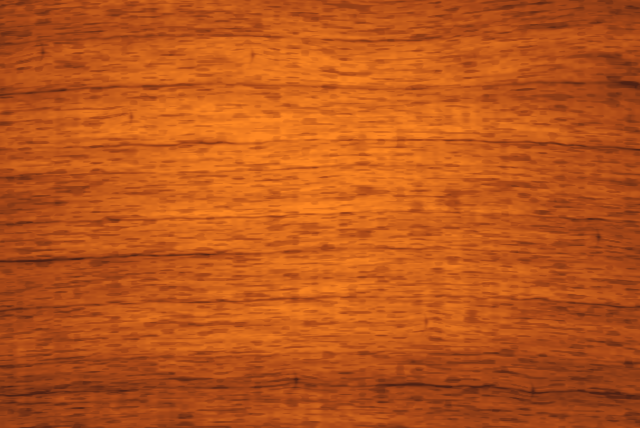
This texture is drawn by a Shadertoy shader. Its source:

```glsl
// Varnished reddish-orange wood board with horizontal grain, dark veins and fine pores.

const vec3 DARK_GRAIN = vec3(0.43, 0.18, 0.08);
const vec3 RED_BROWN = vec3(0.67, 0.285, 0.093);
const vec3 AMBER = vec3(0.93, 0.48, 0.13);
const int VEIN_COUNT = 10;
const int KNOT_COUNT = 7;

float hash(vec2 p) {
    vec3 q = fract(vec3(p.xyx) * 0.1031);
    q += dot(q, q.yzx + 33.33);
    return fract((q.x + q.y) * q.z);
}

float noise(vec2 p) {
    vec2 cell = floor(p);
    vec2 f = fract(p);
    f = f * f * f * (f * (f * 6.0 - 15.0) + 10.0);
    float low = mix(hash(cell), hash(cell + vec2(1.0, 0.0)), f.x);
    float high = mix(hash(cell + vec2(0.0, 1.0)), hash(cell + 1.0), f.x);
    return mix(low, high, f.y);
}

// Noise centred on zero, stretched by a frequency per axis
float streak(vec2 p, vec2 frequency, float seed) {
    return noise(p * frequency + seed * 17.3) - 0.5;
}

// Warm light pooled above the middle, falling off to the edges
float boardLight(vec2 p, vec2 centre) {
    float d = length((p - centre) / vec2(0.95, 0.75));
    return 0.89 - 0.32 * smoothstep(0.1, 1.1, d);
}

// Height measured along the bent grain
float grainHeight(vec2 p, float aspect) {
    float across = p.x / aspect * 2.0 - 1.0;
    float arch = 0.018 * (1.0 - across * across);
    float rise = 0.055 * smoothstep(0.1, 1.0, across) * smoothstep(0.68, 0.9, p.y);
    float wander = 0.03 * streak(p, vec2(1.7, 3.0), 1.0);
    float ripple = 0.004 * streak(p, vec2(9.0, 14.0), 2.0);
    return p.y - arch - rise + wander + ripple;
}

// Thin dark line with a soft shadow that fades downward
float vein(vec2 g, float height, float strength, float seed) {
    float d = g.y - height + 0.004 * streak(g, vec2(35.0, 2.0), seed);
    float core = exp(-d * d / 0.000009);
    float shadow = d < 0.0 ? exp(d / 0.028) : exp(-d / 0.005);
    float fade = 0.65 + 0.9 * streak(g, vec2(3.0, 1.0), seed + 3.0);
    float broken = 0.85 + 0.7 * streak(g, vec2(45.0, 200.0), seed);
    return strength * fade * (core * broken + 0.32 * shadow);
}

float veins(vec2 g) {
    float sum = 0.0;
    for (int i = 0; i < VEIN_COUNT; i++) {
        float n = float(i);
        float height = (n + 0.75 + 0.6 * (hash(vec2(n, 4.0)) - 0.5)) / float(VEIN_COUNT);
        float strength = mix(0.12, 0.34, hash(vec2(n, 9.0)));
        sum += vein(g, height, strength, n);
    }
    return sum;
}

// Small knots: x is the bend of the grain, y the darkening
vec2 knots(vec2 p, float aspect) {
    vec2 sum = vec2(0.0);
    for (int i = 0; i < KNOT_COUNT; i++) {
        float n = float(i);
        vec2 centre = vec2((n + hash(vec2(n, 21.0))) / float(KNOT_COUNT) * aspect,
                           hash(vec2(n, 32.0)));
        vec2 q = p - centre;
        sum.x += 0.008 * exp(-dot(q * q, vec2(500.0, 900.0))) * sign(hash(vec2(n, 5.0)) - 0.5);
        q.x += 12.0 * q.y * q.y;
        float heart = exp(-dot(q * q, vec2(22000.0, 30000.0)));
        float hook = exp(-dot(q * q, vec2(60000.0, 2500.0)));
        sum.y += 0.13 * heart + 0.09 * hook;
    }
    return sum;
}

// Faint nested contours, as where a saw cuts through the growth rings
float growthRings(vec2 g) {
    float field = noise(g * vec2(1.5, 6.0) + 40.0) + 0.08 * noise(g * vec2(9.0, 35.0));
    float wave = abs(fract(field * 9.0) * 2.0 - 1.0);
    return wave * wave * (0.5 + streak(g, vec2(3.0, 9.0), 5.0));
}

// Short dark dashes lying along the grain
float pores(vec2 g, vec2 frequency, float seed) {
    return smoothstep(0.1, 0.38, streak(g, frequency, seed));
}

vec3 woodColor(float tone) {
    float lower = clamp((tone - DARK_GRAIN.r) / (RED_BROWN.r - DARK_GRAIN.r), -0.5, 1.0);
    float upper = clamp((tone - RED_BROWN.r) / (AMBER.r - RED_BROWN.r), 0.0, 1.25);
    return mix(DARK_GRAIN, RED_BROWN, lower) + (AMBER - RED_BROWN) * upper;
}

void mainImage(out vec4 fragColor, in vec2 fragCoord) {
    vec2 p = fragCoord / iResolution.y;
    float aspect = iResolution.x / iResolution.y;
    vec2 knot = knots(p, aspect);
    vec2 g = vec2(p.x, grainHeight(p, aspect) + knot.x);

    float tone = boardLight(p, vec2(0.48 * aspect, 0.6));

    // Broad bands, then finer fibres
    tone += 0.10 * streak(g, vec2(0.8, 13.0), 6.0);
    tone += 0.09 * streak(g, vec2(2.5, 45.0), 7.0);
    tone += 0.10 * streak(g, vec2(9.0, 120.0), 8.0);
    tone += 0.07 * streak(g, vec2(70.0, 190.0), 9.0);

    // Shimmer across the grain, in patches
    float patchiness = smoothstep(-0.1, 0.3, streak(g, vec2(2.0, 7.0), 10.0));
    tone += 0.07 * patchiness * streak(p, vec2(55.0, 9.0), 11.0);

    tone -= 0.06 * growthRings(g);
    tone -= 0.13 * pores(g, vec2(24.0, 165.0), 12.0);
    tone -= 0.08 * pores(g, vec2(45.0, 210.0), 13.0);
    tone -= veins(g) + knot.y;
    tone += 0.045;

    fragColor = vec4(woodColor(tone), 1.0);
}
```
